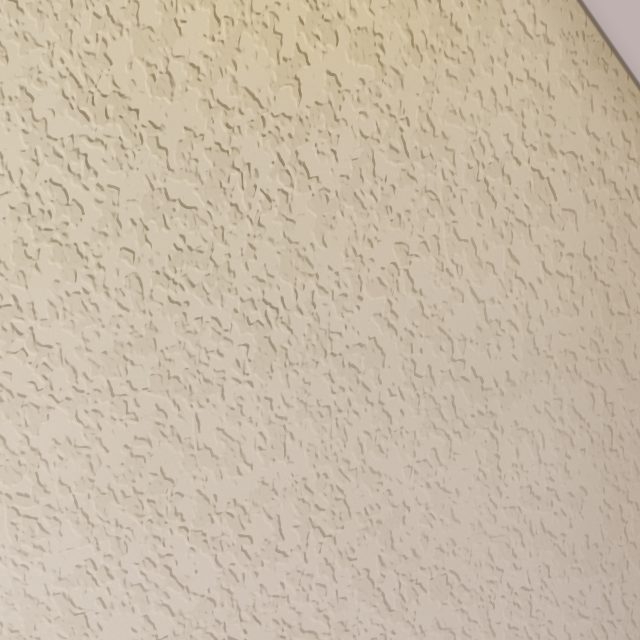
Reproduce this texture procedurally as a WebGL 1 fragment shader.

```glsl
precision highp float;
// Knockdown plaster wall: flat troweled flakes over a rough floor, lit from
// the upper right, with a trim edge crossing the top right corner.
// Clipped gradient noise gives the height; its slope gives the shading.
uniform vec2 u_resolution;

#define FLAKE_SCALE 23.0
#define FLAKE_EDGE 0.13
#define FLOOR_ROUGHNESS 0.85
#define LIGHT_STEP 0.0026
#define SHADOW_DEPTH 0.21
#define GLINT_STRENGTH 0.045
#define FLOOR_TINT 0.030
#define GRAIN 0.012

vec2 hashGradient(vec2 cell) {
  vec2 s = vec2(dot(cell, vec2(127.1, 311.7)), dot(cell, vec2(269.5, 183.3)));
  return fract(sin(s) * 43758.5453) * 2.0 - 1.0;
}

float gradientNoise(vec2 p) {
  vec2 i = floor(p), f = p - i;
  vec2 w = f * f * f * (f * (f * 6.0 - 15.0) + 10.0);
  vec2 e = vec2(1.0, 0.0);
  float a = dot(hashGradient(i), f);
  float b = dot(hashGradient(i + e.xy), f - e.xy);
  float c = dot(hashGradient(i + e.yx), f - e.yx);
  float d = dot(hashGradient(i + e.xx), f - e.xx);
  return mix(mix(a, b, w.x), mix(c, d, w.x), w.y);
}

// Wall coordinates: finer toward the right and bottom, drawn out diagonally.
vec2 wallPoint(vec2 uv) {
  vec2 p = vec2(uv.x + 0.22 * uv.x * uv.x, uv.y - 0.12 * uv.y * uv.y);
  return vec2((p.x - p.y) * 0.64, (p.x + p.y) * 0.76) * FLAKE_SCALE;
}

// Returns plaster height in x and flake coverage in y.
vec2 plaster(vec2 uv) {
  vec2 p = wallPoint(uv);
  p += 0.22 * vec2(gradientNoise(p * 2.3 + 7.0), gradientNoise(p * 2.3 + 31.0));
  float body = 0.55 * gradientNoise(p)
             + 0.60 * gradientNoise(p * 2.1 + 13.7)
             + 0.36 * gradientNoise(p * 4.3 + 41.3);
  float flake = smoothstep(-FLAKE_EDGE, FLAKE_EDGE, body + 0.02);
  float rough = gradientNoise(p * 4.9 + 67.0);
  return vec2(flake + (1.0 - flake) * FLOOR_ROUGHNESS * rough, flake);
}

// Warm light at the top, cooler below, dimmer to the right.
vec3 wallColor(vec2 uv) {
  vec3 top = mix(vec3(0.835, 0.785, 0.695), vec3(0.785, 0.725, 0.630), uv.x);
  vec3 bottom = mix(vec3(0.840, 0.800, 0.750), vec3(0.765, 0.710, 0.665), uv.x);
  vec3 color = mix(bottom, top, smoothstep(0.0, 1.0, uv.y));
  float glow = smoothstep(0.72, 1.0, uv.y) * smoothstep(0.5, 0.0, abs(uv.x - 0.48));
  color += glow * vec3(0.015, 0.010, -0.025);
  color -= smoothstep(0.80, 1.0, uv.x) * vec3(0.025, 0.027, 0.030);
  float blotch = gradientNoise(uv * 6.0 + 3.0);
  return color + blotch * vec3(0.012, 0.012, 0.020);
}

void main() {
  vec2 uv = gl_FragCoord.xy / u_resolution;
  float pixel = 1.0 / min(u_resolution.x, u_resolution.y);

  // Slope toward the light: rising means shadow, falling means a glint.
  vec2 toLight = normalize(vec2(0.62, 0.78)) * LIGHT_STEP;
  vec2 surface = plaster(uv);
  float slope = plaster(uv + toLight).x - plaster(uv - toLight).x;
  float shadow = smoothstep(0.08, 0.95, slope);
  float glint = smoothstep(0.08, 0.95, -slope);

  // Relief fades to the right and bottom, and varies in patches.
  float relief = mix(0.62, 1.0, smoothstep(0.25, 0.85, uv.y));
  relief *= mix(1.0, 0.55, smoothstep(0.35, 1.0, uv.x));
  relief *= 1.0 + 0.5 * gradientNoise(uv * 9.0 + 19.0);

  vec3 color = wallColor(uv);
  color -= relief * FLOOR_TINT * (1.0 - surface.y) * vec3(0.9, 1.0, 1.25);
  color -= relief * SHADOW_DEPTH * shadow * vec3(0.95, 1.0, 1.08);
  color += relief * GLINT_STRENGTH * glint;
  color += GRAIN * gradientNoise(uv * 210.0);

  // Trim beyond the corner edge, with a dark seam and soft shade beside it.
  float edge = dot(uv - vec2(0.905, 1.0), vec2(0.822, 0.570));
  color -= 0.07 * smoothstep(-0.09, 0.0, edge) * vec3(0.9, 1.0, 1.2);
  vec3 trimColor = vec3(0.745, 0.695, 0.690) - 0.03 * smoothstep(0.03, 0.0, edge);
  color = mix(color, trimColor, smoothstep(-pixel, pixel, edge));
  float seam = 1.0 - smoothstep(0.001, 0.0045 + pixel, abs(edge));
  color = mix(color, vec3(0.43, 0.37, 0.32), 0.85 * seam);

  gl_FragColor = vec4(color, 1.0);
}
```
